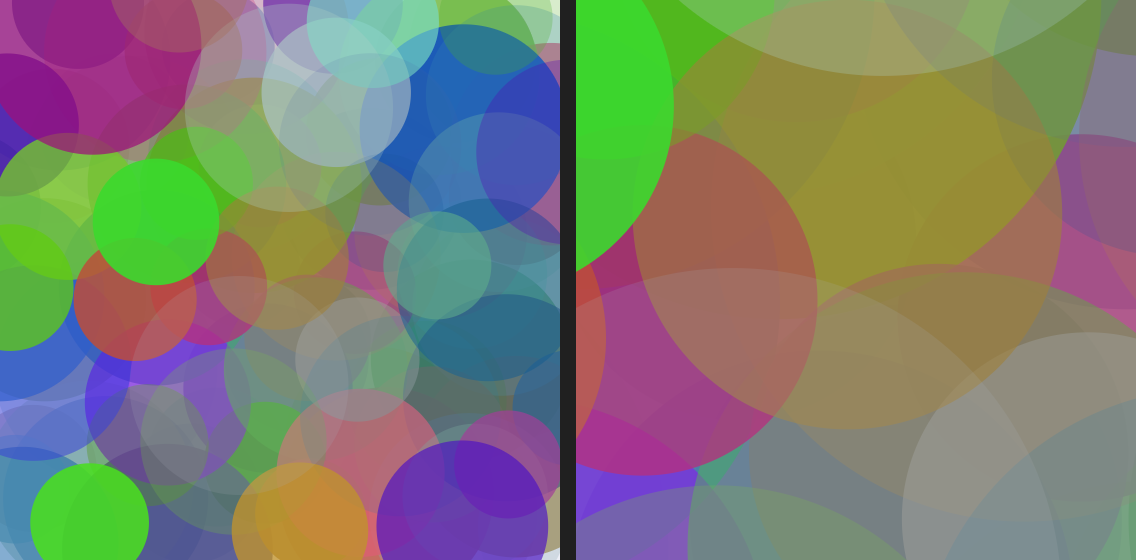
Left: the whole. Right: its middle third, enlarged.
Reproduce this background procedurally as a WebGL 1 fragment shader.

```glsl
precision highp float;

// Overlapping translucent discs scattered over a near-white ground.
// A low-discrepancy sequence with jitter spreads the centres; each disc
// takes a hashed radius, opacity and tint, and is blended in order.

uniform vec2 u_resolution;

const int DISC_COUNT = 92;
const vec3 GROUND = vec3(0.99, 0.985, 0.995);

float hash(float index, float channel) {
  return fract(sin(index * 127.1 + channel * 311.7) * 4375.85);
}

vec3 hash3(float index, float channel) {
  return vec3(hash(index, channel),
              hash(index, channel + 1.0),
              hash(index, channel + 2.0));
}

// Weighted choice among six colour families, pick in 0..1.
vec3 familyColour(float pick) {
  vec3 colour = vec3(0.52, 0.74, 0.68);                            // mint
  colour = mix(colour, vec3(0.38, 0.73, 0.20), step(0.22, pick));  // green
  colour = mix(colour, vec3(0.20, 0.38, 0.62), step(0.44, pick));  // slate
  colour = mix(colour, vec3(0.76, 0.44, 0.32), step(0.66, pick));  // clay
  colour = mix(colour, vec3(0.66, 0.13, 0.48), step(0.83, pick));  // magenta
  colour = mix(colour, vec3(0.34, 0.14, 0.82), step(0.92, pick));  // violet
  return colour;
}

vec3 discColour(float index) {
  float pick = fract(index * 0.618034 + 0.13);
  vec3 tint = (hash3(index, 5.0) - 0.5) * 0.32;
  return clamp(familyColour(pick) + tint, 0.0, 1.0);
}

vec2 discCentre(float index) {
  vec2 spread = fract(index * vec2(0.754878, 0.569840) + vec2(0.31, 0.67));
  vec2 jitter = vec2(hash(index, 1.0), hash(index, 2.0)) - 0.5;
  return spread + 0.16 * jitter;
}

// Coverage of a disc with an edge softened over one pixel.
float discMask(vec2 point, vec2 centre, float radius, float pixel) {
  return clamp(0.5 + (radius - distance(point, centre)) / pixel, 0.0, 1.0);
}

void main() {
  float pixel = 1.0 / u_resolution.y;
  vec2 point = gl_FragCoord.xy * pixel;
  vec2 canvas = vec2(u_resolution.x * pixel, 1.0);

  vec3 colour = GROUND;
  for (int i = 0; i < DISC_COUNT; i++) {
    float index = float(i) + 1.0;
    vec2 centre = discCentre(index) * canvas;
    float radius = mix(0.095, 0.2, hash(index, 3.0));
    float opacity = mix(0.06, 0.92, pow(hash(index, 4.0), 0.8));
    float mask = discMask(point, centre, radius, pixel);
    colour = mix(colour, discColour(index), mask * opacity);
  }

  gl_FragColor = vec4(colour, 1.0);
}
```
